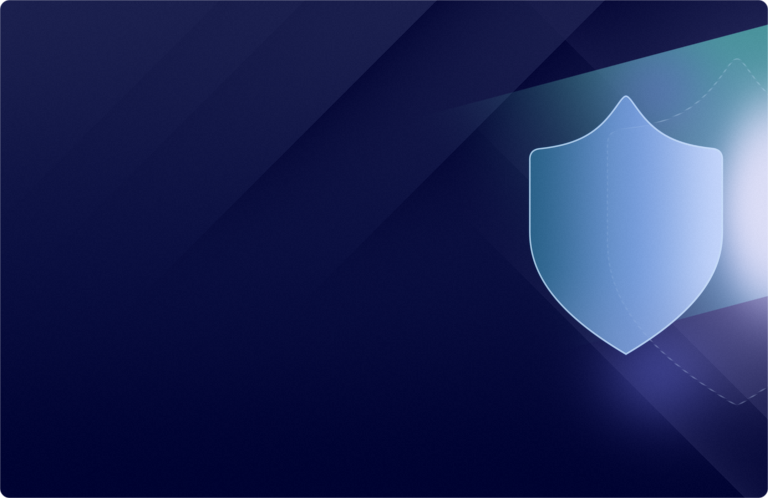
Give the GLSL for this background, as a Shadertoy shader.

```glsl
// Navy folded backdrop with a teal light beam, a soft glow and two glass shields.

// Lengths are in canvas heights, origin at the lower left.
const vec3 NAVY_TOP = vec3(0.105, 0.125, 0.305);
const vec3 NAVY_MID = vec3(0.040, 0.060, 0.250);
const vec3 NAVY_LOW = vec3(0.000, 0.012, 0.195);
const vec3 FOLD_DARK = vec3(0.005, 0.015, 0.195);
const vec3 FOLD_LIGHT = vec3(0.120, 0.130, 0.320);
const vec3 TEAL = vec3(0.270, 0.570, 0.590);
const vec3 PERIWINKLE = vec3(0.580, 0.670, 0.900);
const vec3 LAVENDER = vec3(0.600, 0.580, 0.830);
const vec3 VIOLET = vec3(0.320, 0.340, 0.710);
const vec3 GLOW_WHITE = vec3(0.880, 0.890, 0.975);
const vec3 GLASS_LEFT = vec3(0.150, 0.370, 0.520);
const vec3 GLASS_MID = vec3(0.460, 0.610, 0.860);
const vec3 GLASS_RIGHT = vec3(0.770, 0.835, 0.985);
const vec3 RIM = vec3(0.780, 0.870, 0.970);

// Fold edges: x = position, y = strength, z = shading width
const vec3 VALLEYS[4] = vec3[4](vec3(0.442, 0.10, 0.10), vec3(0.613, 0.12, 0.12),
                                vec3(0.878, 0.80, 0.16), vec3(1.215, 0.95, 0.24));
const vec3 RIDGES[3] = vec3[3](vec3(0.496, 0.55, 0.09), vec3(0.700, 0.60, 0.16),
                               vec3(1.055, 0.40, 0.14));

const float BEAM_SLOPE = 0.265;
const float BEAM_TOP = 0.542;
const float BEAM_BOTTOM = -0.003;
const vec2 FRONT_TIP = vec2(1.257, 0.809);
const vec2 BACK_TIP = vec2(1.480, 0.882);
const float BACK_SCALE = 1.335;
const float SHIELD_HALF_WIDTH = 0.195;
const float CORNER_RADIUS = 0.020;
const float GRAIN = 0.010;

float hash(vec2 cell) {
    vec3 v = fract(cell.xyx * 0.1031);
    v += dot(v, v.yzx + 33.33);
    return fract((v.x + v.y) * v.z);
}

float glow(vec2 p, vec2 center, vec2 radius) {
    vec2 d = (p - center) / radius;
    return exp(-dot(d, d));
}

float smoothMax(float a, float b, float k) {
    float h = max(k - abs(a - b), 0.0) / k;
    return max(a, b) + h * h * k * 0.25;
}

// Shield outline with its upper tip at zero; negative inside
float shieldField(vec2 q) {
    float x = abs(q.x);
    float r = sqrt(x * x + 0.00015) - 0.012;
    float top = q.y + 0.112 * (1.0 - exp(-r / 0.056));
    float t = max((-0.271 - q.y) / 0.251, 0.0);
    float side = x - SHIELD_HALF_WIDTH * (1.0 - pow(t, 2.2));
    return smoothMax(top, side, 0.022);
}

// Field divided by its slope gives an even distance for the rim
float shieldDistance(vec2 q) {
    vec2 e = vec2(0.001, 0.0);
    float f = shieldField(q);
    vec2 slope = vec2(shieldField(q + e.xy) - shieldField(q - e.xy),
                      shieldField(q + e.yx) - shieldField(q - e.yx)) / (2.0 * e.x);
    return f / max(length(slope), 0.5);
}

vec3 backdrop(vec2 p, float px) {
    vec3 color = mix(NAVY_LOW, NAVY_MID, smoothstep(0.0, 0.55, p.y));
    color = mix(color, NAVY_TOP, smoothstep(0.4, 1.05, p.y));
    float falling = p.x + 1.0 - p.y;
    float rising = p.x - 1.0 + p.y;
    for (int i = 0; i < 4; i++) {
        float s = falling - VALLEYS[i].x;
        float shade = smoothstep(-px, px, s) * exp(-max(s, 0.0) / VALLEYS[i].z);
        color = mix(color, FOLD_DARK, shade * VALLEYS[i].y * smoothstep(0.32, 0.85, p.y));
    }
    for (int i = 0; i < 3; i++) {
        float s = rising - RIDGES[i].x;
        float shade = smoothstep(-px, px, s) * exp(-max(s, 0.0) / RIDGES[i].z);
        color = mix(color, FOLD_LIGHT, shade * RIDGES[i].y * smoothstep(0.9, 1.2, p.x));
    }
    return color;
}

void mainImage(out vec4 fragColor, in vec2 fragCoord) {
    vec2 p = fragCoord / iResolution.y;
    float px = 1.0 / iResolution.y;
    vec3 color = backdrop(p, px);

    // Slanted beam, fading out to the left
    float across = p.y - BEAM_SLOPE * p.x;
    float inBeam = smoothstep(-px, px, BEAM_TOP - across) * smoothstep(-px, px, across - BEAM_BOTTOM);
    float along = p.x - 0.803 - (0.755 - p.y) * 0.62;
    color = mix(color, TEAL, inBeam * pow(smoothstep(0.0, 0.76, along), 1.2));

    // Violet spots, wide halo and bright core
    color = mix(color, mix(VIOLET, PERIWINKLE, 0.25), 0.50 * inBeam * glow(p, vec2(1.325, 0.82), vec2(0.11)));
    color = mix(color, VIOLET, 0.55 * glow(p, vec2(1.325, 0.255), vec2(0.12, 0.11)));
    color = mix(color, mix(LAVENDER, PERIWINKLE, inBeam), 0.95 * glow(p, vec2(1.56, 0.54), vec2(0.20, 0.25)));
    float core = -log(max(glow(p, vec2(1.56, 0.59), vec2(0.11, 0.21)), 1e-6));
    color = mix(color, GLOW_WHITE, exp(-core * core) * mix(0.5, 1.0, inBeam));

    // Rear shield: faint fill and broken rim
    float back = shieldDistance((p - BACK_TIP) / BACK_SCALE) * BACK_SCALE;
    float backRim = smoothstep(1.5 * px, 0.0, abs(back)) * (0.5 + 0.5 * sin(p.y * 500.0));
    color = mix(color, LAVENDER, 0.07 * smoothstep(px, -px, back));
    color = mix(color, RIM, 0.28 * backRim);

    // Front shield: frosted gradient and light rim
    vec2 q = p - FRONT_TIP;
    float front = shieldDistance(q);
    float u = q.x / SHIELD_HALF_WIDTH * 0.5 + 0.5;
    vec3 glass = mix(GLASS_LEFT, GLASS_MID, smoothstep(-0.1, 0.65, u));
    glass = mix(glass, GLASS_RIGHT, smoothstep(0.5, 1.05, u));
    glass = mix(glass, PERIWINKLE * 0.85, 0.3 * smoothstep(-0.33, -0.52, q.y));
    glass = mix(glass, RIM, 0.12 * backRim + 0.03 * smoothstep(px, -px, back));
    color = mix(color, glass, smoothstep(px, -px, front));
    color = mix(color, RIM, 0.75 * smoothstep(1.5 * px, 0.0, abs(front + px)));

    // Fine grain and rounded canvas corners
    color += (hash(floor(p * 400.0)) - 0.5) * GRAIN;
    vec2 halfSize = 0.5 * iResolution.xy / iResolution.y;
    vec2 corner = abs(p - halfSize) - halfSize + CORNER_RADIUS;
    float outside = length(max(corner, 0.0)) - CORNER_RADIUS;
    color = mix(color, vec3(1.0), smoothstep(-px, px, outside));
    fragColor = vec4(clamp(color, 0.0, 1.0), 1.0);
}
```
